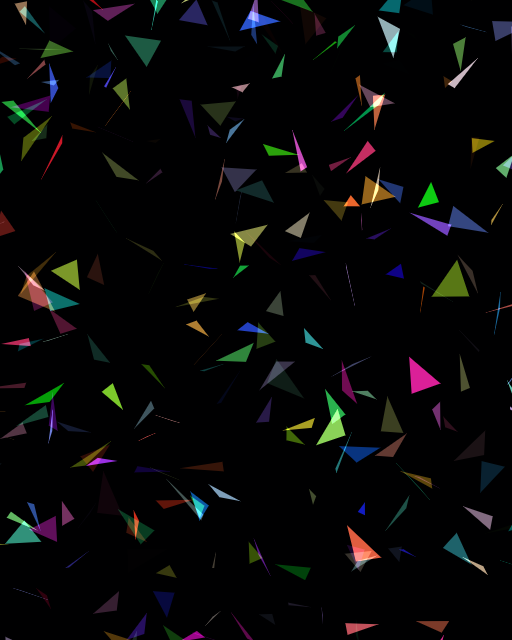
This background is drawn by a Shadertoy shader. Its source:

```glsl
// Scattered translucent triangle shards in random colours, glowing on black.

const vec3  BACKGROUND = vec3(0.0, 0.0, 0.004);
const float CELL_SIZE  = 0.08;   // grid pitch, in canvas heights
const float SHARD_BOX  = 0.073;  // box that holds a shard's corners (below CELL_SIZE)
const int   SLOTS      = 4;      // most shards born in one cell
const float FILL       = 0.42;   // chance that a slot holds a shard
const float MAX_ALPHA  = 1.0;    // opacity of the brightest shard
const int   SEED       = 37;

// Integer hash: three random values in 0..1 per key.
vec3 hash3(ivec3 key) {
    uvec3 v = uvec3(key + 1000) * 1664525u + 1013904223u;
    v.x += v.y * v.z; v.y += v.z * v.x; v.z += v.x * v.y;
    v ^= v >> 16u;
    v.x += v.y * v.z; v.y += v.z * v.x; v.z += v.x * v.y;
    return vec3(v >> 8u) / 16777216.0;
}

// Squared distance to the edge a-b, and signed side of its line.
vec2 edgeTerm(vec2 p, vec2 a, vec2 b, float winding) {
    vec2 e = b - a, v = p - a;
    vec2 q = v - e * clamp(dot(v, e) / max(dot(e, e), 1e-9), 0.0, 1.0);
    return vec2(dot(q, q), winding * (v.x * e.y - v.y * e.x));
}

// Signed distance to a triangle, negative inside.
float triangleDistance(vec2 p, vec2 a, vec2 b, vec2 c) {
    vec2 ab = b - a, ca = a - c;
    float winding = sign(ab.x * ca.y - ab.y * ca.x);
    vec2 d = min(min(edgeTerm(p, a, b, winding),
                     edgeTerm(p, b, c, winding)),
                     edgeTerm(p, c, a, winding));
    return -sqrt(d.x) * sign(d.y);
}

// Light added at p by one slot of a cell.
vec3 shard(vec2 p, ivec2 cell, int slot, float pixel) {
    ivec3 key = ivec3(cell, slot * 8 + SEED);
    vec3 place = hash3(key);
    if (place.z > FILL) return vec3(0.0);

    vec2 q = p - (vec2(cell) + place.xy) * CELL_SIZE;
    if (max(abs(q.x), abs(q.y)) > 0.5 * SHARD_BOX + pixel) return vec3(0.0);

    // Corners fall anywhere in the box, so slivers are common.
    vec3 r1 = hash3(key + ivec3(0, 0, 1));
    vec3 r2 = hash3(key + ivec3(0, 0, 2));
    vec2 a = (r1.xy - 0.5) * SHARD_BOX;
    vec2 b = (r2.xy - 0.5) * SHARD_BOX;
    vec2 c = (vec2(r1.z, r2.z) - 0.5) * SHARD_BOX;

    float cover = clamp(0.5 - triangleDistance(q, a, b, c) / pixel, 0.0, 1.0);
    vec3 tint = hash3(key + ivec3(0, 0, 3));
    float alpha = MAX_ALPHA * hash3(key + ivec3(0, 0, 4)).x;
    return tint * alpha * cover;
}

void mainImage(out vec4 fragColor, in vec2 fragCoord) {
    float pixel = 1.0 / iResolution.y;
    vec2 p = fragCoord * pixel;
    ivec2 home = ivec2(floor(p / CELL_SIZE));

    // Sum the shards of this cell and its neighbours.
    vec3 color = BACKGROUND;
    for (int y = -1; y <= 1; y++)
        for (int x = -1; x <= 1; x++)
            for (int slot = 0; slot < SLOTS; slot++)
                color += shard(p, home + ivec2(x, y), slot, pixel);

    fragColor = vec4(min(color, 1.0), 1.0);
}
```
